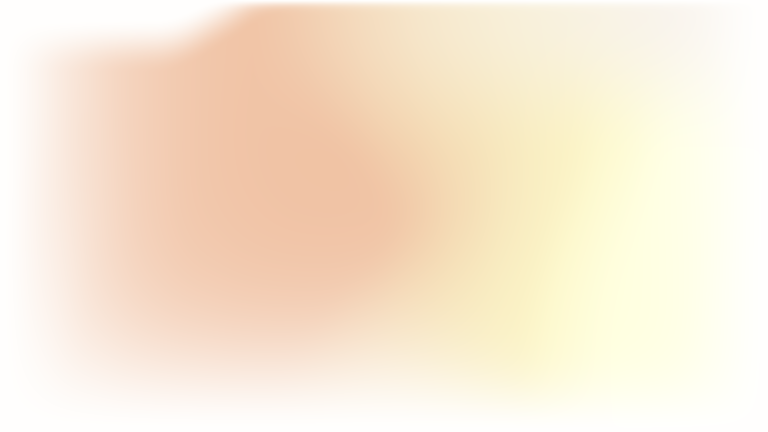
Reproduce this background procedurally as a Shadertoy shader.

```glsl
// A soft studio backdrop: peach on the left melts into lemon on the right,
// fading to white at the borders. A curved colour ramp is laid across the
// canvas, then misted by exponential edge fades and a white corner.

const vec3 PAPER = vec3(1.0, 0.998, 0.994);
const vec3 PEACH = vec3(0.94, 0.755, 0.635);
const vec3 HONEY = vec3(0.965, 0.918, 0.75);
const vec3 LEMON = vec3(0.99, 0.965, 0.785);
const vec3 CREAM = vec3(1.0, 1.0, 0.87);
const vec3 MIST  = vec3(0.97, 0.945, 0.91);

// 0 at the border, rising smoothly to 1 over roughly the given reach
float edgeFade(float dist, float reach, float power) {
    return 1.0 - exp(-pow(max(dist, 0.0) / reach, power));
}

// Quadratic blend through three colours
vec3 blend3(vec3 a, vec3 b, vec3 c, float t) {
    return mix(mix(a, b, t), mix(b, c, t), t);
}

// max(t, 0) with a rounded corner
float softRamp(float t, float rounding) {
    return 0.5 * (t + sqrt(t * t + rounding * rounding));
}

// Layered sines: faint, mostly vertical folds
float folds(vec2 p) {
    float sum = 0.0;
    for (int i = 1; i <= 3; i++) {
        float k = float(i);
        sum += sin(p.x * 31.0 * k + 3.0 * sin(p.y * 4.0 + k)) / k;
    }
    return sum;
}

// Peach to lemon ramp; the peach side bulges right at mid height
vec3 warmRamp(vec2 p) {
    float offset = (p.y - 0.5) / 0.25;
    float start = 0.36 + 0.14 * exp(-offset * offset);
    float end = mix(0.72, 0.80, smoothstep(0.2, 0.8, p.y));
    float t = softRamp((p.x - start) / (end - start), 0.1);
    vec3 col = blend3(PEACH, HONEY, LEMON, min(t, 1.0));
    return mix(col, CREAM, smoothstep(end - 0.06, end + 0.1, p.x));
}

// Pale haze gathering toward the upper right
float hazeAmount(vec2 p) {
    float across = clamp((p.x - 0.33) / 0.55, 0.0, 1.0);
    return across * smoothstep(0.62, 0.98, p.y);
}

// White patch in the upper left, its lower edge curling upward
float cornerAmount(vec2 p) {
    float height = 0.90 + 0.15 * smoothstep(0.2, 0.4, p.x);
    return smoothstep(height - 0.07, height + 0.06, p.y);
}

// Coverage of colour over the white paper
float coverage(vec2 p) {
    float bottomReach = mix(0.225, 0.11, smoothstep(0.45, 0.72, p.x));
    float sides = edgeFade(p.x, 0.15, 1.5) * edgeFade(1.0 - p.x, 0.1, 1.6);
    float ends = edgeFade(p.y, bottomReach, 1.6)
               * edgeFade(1.0 - p.y, 0.012, 1.5);
    return sides * ends * (1.0 - cornerAmount(p));
}

void mainImage(out vec4 fragColor, in vec2 fragCoord) {
    vec2 p = fragCoord / iResolution.xy;
    vec2 q = p + vec2(0.0015 * folds(p), 0.0);

    vec3 col = mix(warmRamp(q), MIST, hazeAmount(q));
    col = mix(PAPER, col, coverage(q));

    fragColor = vec4(col, 1.0);
}
```
